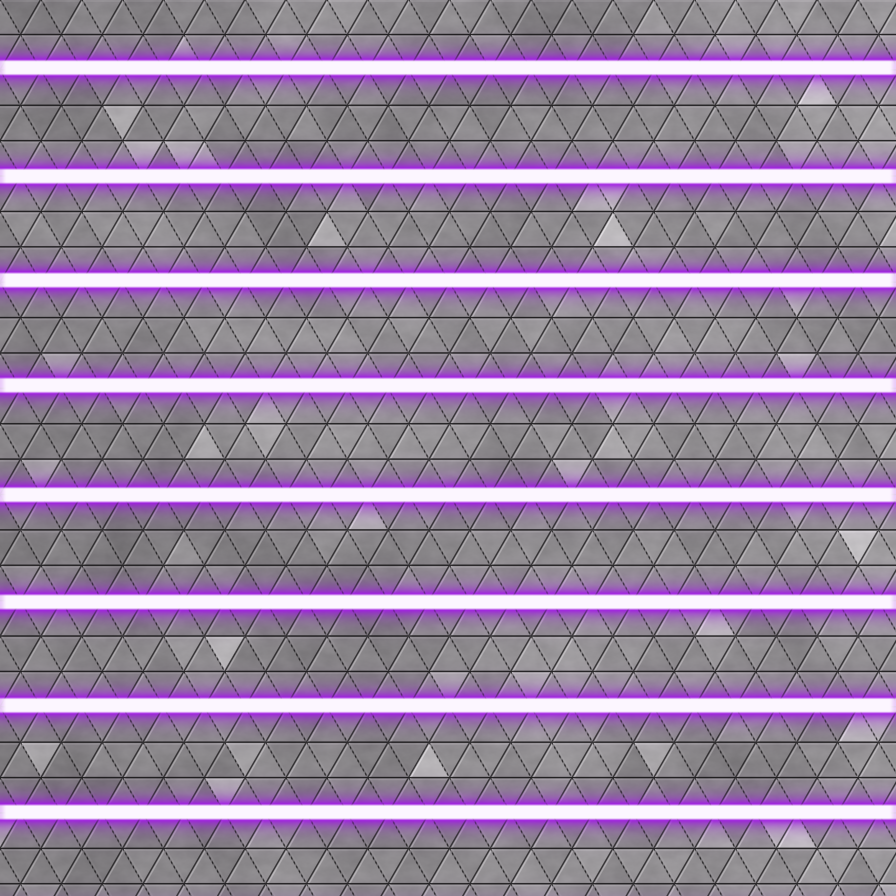
Write a Shadertoy shader that draws this pattern.

```glsl
#define TILE_SIDE 0.0456
#define FIRST_SEAM 0.0385
#define SEAM_HALF 0.0008
#define BAR_FIRST 0.0755
#define BAR_PITCH 0.1189
#define BAR_WOBBLE 0.0023
#define BAR_HALF 0.0080
#define GLOW_REACH 0.0078
#define STONE vec3(0.555, 0.545, 0.555)
#define SEAM_DARK vec3(0.08, 0.075, 0.08)
#define NEON vec3(0.63, 0.10, 0.90)
#define CORE vec3(0.99, 0.965, 1.0)

const float TAU = 6.2831853;

float hash(vec3 p) {
    p = fract(p * vec3(0.1031, 0.1030, 0.0973));
    p += dot(p, p.yzx + 33.33);
    return fract((p.x + p.y) * p.z);
}

float cornerSlope(vec2 cell, vec2 offset) {
    float angle = TAU * hash(vec3(cell, 7.0));
    return dot(vec2(cos(angle), sin(angle)), offset);
}

float gradientNoise(vec2 p) {
    vec2 i = floor(p), f = p - i;
    vec2 u = f * f * f * (f * (f * 6.0 - 15.0) + 10.0);
    vec2 e = vec2(1.0, 0.0);
    return mix(mix(cornerSlope(i, f), cornerSlope(i + e, f - e), u.x),
               mix(cornerSlope(i + e.yx, f - e.yx), cornerSlope(i + 1.0, f - 1.0), u.x), u.y);
}

float fbm(vec2 p) {
    float sum = 0.0, amp = 1.0;
    for (int k = 0; k < 4; k++) {
        sum += amp * gradientNoise(p);
        p = p * 2.03 + 17.3;
        amp *= 0.5;
    }
    return sum;
}

void mainImage(out vec4 fragColor, in vec2 fragCoord) {
    float px = 1.0 / iResolution.y;
    vec2 p = fragCoord * px;
    p.y = 1.0 - p.y;

    // Three families of parallel seams: rising, falling, level
    float rowHeight = TILE_SIDE * sqrt(0.75);
    float row = (p.y - FIRST_SEAM) / rowHeight;
    float column = p.x / TILE_SIDE, shear = 0.5 * (row + 1.0);
    vec3 lattice = vec3(column + shear, column - shear, row);
    vec3 side = (lattice - floor(lattice + 0.5)) * rowHeight;

    // Stone shade: broad drift, cloudy grain, tile tone and a few pale tiles
    float tone = hash(floor(lattice) + 50.0);
    float shade = 0.07 * (p.x - 0.5) + 0.08 * fbm(p * 4.0)
                + 0.035 * fbm(p * vec2(42.0, 65.0))
                + 0.07 * (tone - 0.5) + 0.13 * smoothstep(0.94, 1.0, tone);
    vec3 color = STONE + shade;

    // Bevel light beside each seam
    vec3 bevel = 1.0 - smoothstep(vec3(0.0), vec3(1.5 * px),
                                  abs(side - 2.0 * SEAM_HALF - 0.4 * px));
    color += dot(bevel, vec3(0.13, 0.03, 0.06));

    // Neon glow on the stone
    float bar = floor((p.y - BAR_FIRST) / BAR_PITCH + 0.5);
    float barCenter = BAR_FIRST + bar * BAR_PITCH + BAR_WOBBLE * sin(1.7 * bar);
    float d = abs(p.y - barCenter);
    float glow = 0.95 * exp(-max(d - BAR_HALF - 0.001, 0.0) / GLOW_REACH);
    color = mix(color, NEON, glow);

    // Dark seams, dotted along the falling diagonals
    vec3 seam = 1.0 - smoothstep(vec3(SEAM_HALF - 0.7 * px),
                                 vec3(SEAM_HALF + 0.7 * px), abs(side));
    float dots = 0.62 + 0.38 * sin(TAU * 8.0 * lattice.x);
    seam *= vec3(0.75, 0.85 * dots, 0.9);
    float cut = max(seam.x, max(seam.y, seam.z));
    color = mix(color, SEAM_DARK, cut * (1.0 - 0.65 * glow));

    // White-hot bar, tinted at both ends
    float soft = max(0.0018, px);
    float core = 1.0 - smoothstep(BAR_HALF - soft, BAR_HALF + soft, d);
    float endGap = min(p.x, iResolution.x * px - p.x);
    core *= mix(0.8, 1.0, smoothstep(0.0, 0.008, endGap));
    color = mix(color, CORE, core);

    fragColor = vec4(clamp(color, 0.0, 1.0), 1.0);
}
```
